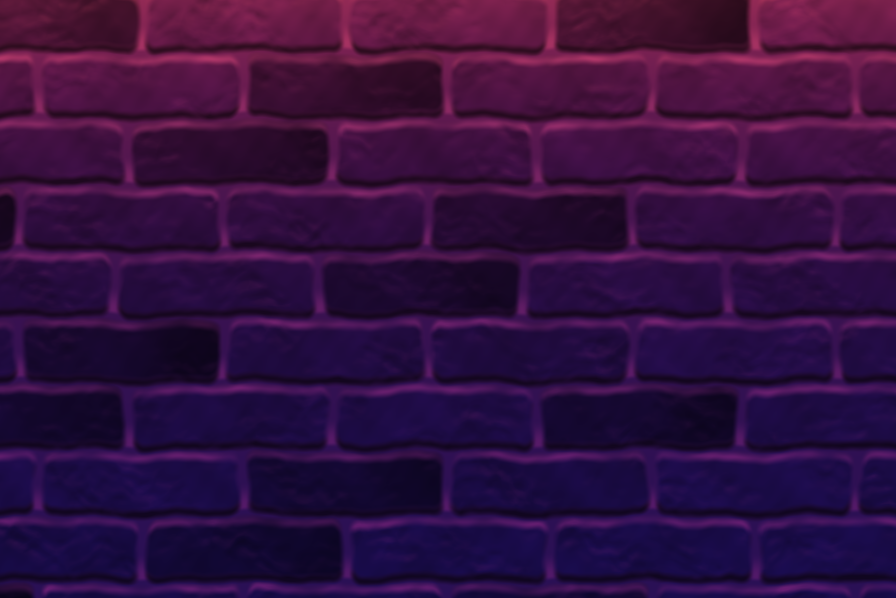
Write a Shadertoy shader that draws this texture.

```glsl
// A running-bond brick wall under neon light: pink from above, violet below.
// Rounded-box bricks and cellular chipping form a height field; comparing it
// with the height just above gives lit upper rims and shadowed lower edges.

#define ROWS 9.03          // brick courses in the canvas height
#define TOP_OFFSET 0.242   // part of the first course cut off by the top
#define BRICK_LENGTH 3.085 // brick pitch, in course heights
#define JOINT 0.075        // half width of the mortar
#define CORNER 0.15        // brick corner radius
#define SOFTNESS 0.06      // bevel width of the brick edge
#define ROUGHNESS 0.42     // depth of the chipped surface
#define LIGHT_STEP 0.11    // reach of highlights and shadows
#define DARKENING 0.55     // strength of the burnt bricks

vec2 hash2(vec2 p) {
    vec2 k = vec2(dot(p, vec2(127.1, 311.7)), dot(p, vec2(269.5, 183.3)));
    return fract(sin(k) * 43758.55);
}

// Distance to the nearest scattered point
float cellular(vec2 p) {
    vec2 cell = floor(p), f = fract(p);
    float nearest = 2.0;
    for (int y = -1; y <= 1; y++)
    for (int x = -1; x <= 1; x++) {
        vec2 g = vec2(x, y);
        vec2 r = g + hash2(cell + g) - f;
        nearest = min(nearest, dot(r, r));
    }
    return sqrt(nearest);
}

// Layered sines, about -1 to 1
float waves(vec2 p) {
    return 0.5 * sin(p.x * 1.7 + 2.0 * sin(p.y * 1.3))
         + 0.3 * sin(p.x * 4.3 - p.y * 3.1)
         + 0.2 * sin(p.x * 9.1 + p.y * 5.7);
}

// Signed distance to a brick; also its index and the position inside it
float brickDistance(vec2 p, out vec2 id, out vec2 local) {
    float row = floor(p.y);
    float start = mix(1.94, 0.44, mod(row, 2.0)) + 0.21 * cos(row * 0.785);
    float along = (p.x - start) / BRICK_LENGTH;
    id = vec2(floor(along), row);
    local = vec2((fract(along) - 0.5) * BRICK_LENGTH, fract(p.y) - 0.5);
    vec2 e = abs(local) - vec2(0.5 * BRICK_LENGTH, 0.5) + JOINT + CORNER;
    return length(max(e, 0.0)) + min(max(e.x, e.y), 0.0) - CORNER;
}

// Wall height: x is the rough surface, y the brick coverage
vec2 wallHeight(vec2 p, out vec2 id, out vec2 local) {
    float d = brickDistance(p, id, local) + 0.018 * waves(p * 2.3);
    float soft = max(SOFTNESS, 1.5 * ROWS / iResolution.y);
    float inside = 1.0 - smoothstep(-soft, soft, d);
    vec2 q = p + id * 7.3;
    vec2 warp = 0.25 * vec2(waves(q.yx * 1.6), waves(q * 1.4));
    float chips = cellular(q * vec2(2.2, 4.2) + warp * 2.0)
                + 0.4 * cellular(q * vec2(5.0, 8.0) + warp);
    float worn = smoothstep(-0.5, 0.7, waves(q * vec2(1.1, 2.2)));
    return vec2(inside * (1.0 + ROUGHNESS * worn * (chips - 0.7)), inside);
}

void mainImage(out vec4 fragColor, in vec2 fragCoord) {
    // Course units, measured downwards from the top
    float depth = 1.0 - fragCoord.y / iResolution.y;
    vec2 p = vec2(fragCoord.x / iResolution.y, depth) * ROWS;
    p.y += TOP_OFFSET;
    p += 0.02 * vec2(sin(p.y * 5.0 + p.x), sin(p.x * 2.1) + sin(p.x * 5.3));

    vec2 id, local, upperId, upperLocal;
    vec2 wall = wallHeight(p, id, local);
    vec2 above = wallHeight(p - vec2(0.0, LIGHT_STEP), upperId, upperLocal);
    float relief = wall.x - above.x;

    // Neon falloff from top to bottom
    float pinkGlow = exp(-3.3 * depth), topGlow = exp(-6.0 * depth);
    vec3 face = vec3(0.08, 0.045, 0.25 + 0.05 * depth)
              + vec3(0.42 * pinkGlow, 0.09 * topGlow, 0.06 * topGlow);
    vec3 rim = vec3(0.42, 0.12, 0.47) + vec3(0.45, 0.16, -0.05) * pinkGlow;

    // Burnt bricks on broken diagonals, darkest at their right end
    float tint = hash2(id + 3.7).x;
    float diagonal = 1.0 - step(0.5, mod(id.x + id.y + 1.0, 3.0));
    float burnt = diagonal * (1.0 - step(2.5, id.x)) * (0.45 + 0.55 * tint);
    burnt *= 0.65 + 0.55 * smoothstep(-0.6, 1.4, local.x);
    float mottling = 0.92 + 0.12 * (tint - 0.5) + 0.1 * waves(p * 1.9 + id);
    vec3 brick = face * mottling * (1.0 - DARKENING * burnt);

    // Mortar, brightest at the foot of each upright joint
    float side = abs(local.x) - 0.5 * BRICK_LENGTH;
    float foot = smoothstep(0.05, 0.4, local.y)
               * (1.0 - smoothstep(0.42, 0.5, local.y))
               * exp(-90.0 * side * side);
    vec3 mortar = mix(face, rim, 0.2 + 0.45 * foot);
    vec3 color = mix(mortar, brick, wall.y);

    // Uneven lit rims and soft shadows
    float streak = 0.6 + 0.3 * waves(p * vec2(1.3, 0.9) + 4.0);
    float lit = clamp(relief, 0.0, 1.0) * streak * (1.0 - 0.4 * burnt);
    color = mix(color, rim, lit);
    color *= 1.0 - 0.62 * clamp(-relief, 0.0, 1.0);

    fragColor = vec4(color, 1.0);
}
```
